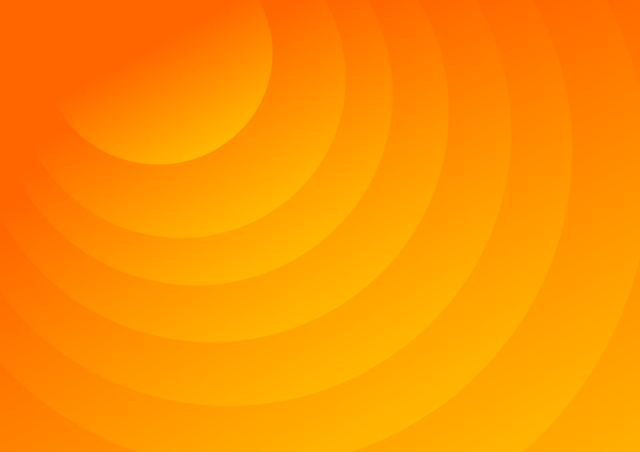
Give the GLSL for this background, as a WebGL 1 fragment shader.

```glsl
precision highp float;

uniform vec2 u_resolution;

#define DISC_COUNT 7
#define INNER_RADIUS 0.2537
#define RADIUS_SPAN 0.603
#define BACKDROP_RADIUS 0.993
#define FLATTENING 0.971
#define LIGHT_DIR vec2(0.486, -0.874)
#define FADE_START -0.07
#define DEEP_ORANGE vec3(1.0, 0.40, 0.0)
#define AMBER vec3(1.0, 0.722, 0.0)

// Disc radius by index: even steps bent by a polynomial that vanishes at both ends
float discRadius(float i) {
    float last = float(DISC_COUNT - 1);
    float t = i - 0.5 * last;
    float bend = -0.00344 + t * (-0.0004 + t * (0.00033 - t * 0.00041));
    return INNER_RADIUS + RADIUS_SPAN * i / last + i * (last - i) * bend;
}

// Centres drift right and down along a gentle curve as discs grow
vec2 discCentre(float radius) {
    float s = (radius - INNER_RADIUS) / RADIUS_SPAN;
    return vec2(0.3493, 0.8824) + s * vec2(0.294, -0.3107) + s * s * vec2(-0.0625, 0.0441);
}

// Linear gradient reaching full amber at the disc's lower right rim
vec3 discColour(vec2 offset, float radius) {
    float along = dot(offset, LIGHT_DIR) / radius;
    float t = clamp((along - FADE_START) / (1.0 - FADE_START), 0.0, 1.0);
    return mix(DEEP_ORANGE, AMBER, t);
}

void main() {
    vec2 p = gl_FragCoord.xy / u_resolution.y;
    float pixel = 1.0 / u_resolution.y;

    // Backdrop
    vec3 colour = discColour(p - discCentre(BACKDROP_RADIUS), BACKDROP_RADIUS);

    // Stacked discs, largest first
    for (int k = 0; k < DISC_COUNT; k++) {
        float radius = discRadius(float(DISC_COUNT - 1 - k));
        vec2 offset = p - discCentre(radius);
        float edge = length(offset / vec2(1.0, FLATTENING)) - radius;
        float cover = 1.0 - smoothstep(-pixel, pixel, edge);
        colour = mix(colour, discColour(offset, radius), cover);
    }

    gl_FragColor = vec4(colour, 1.0);
}
```
